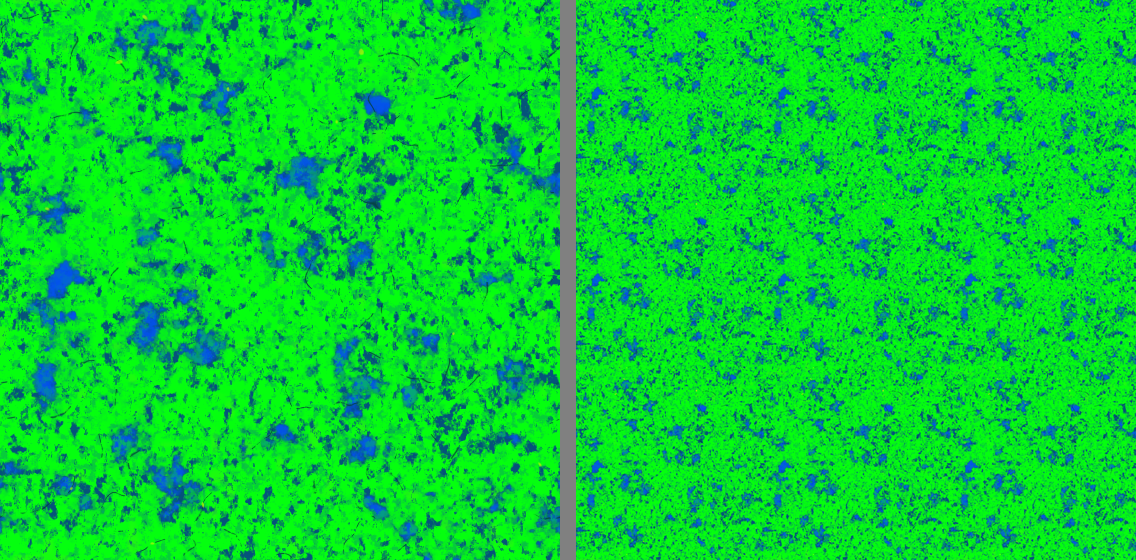
Left, the tile; right, the same tile 3 across and 3 down.
This texture is drawn by a Shadertoy shader. Its source:

```glsl
// Tiling vivid green surface with ragged blue patches, navy specks and fine dark scratches.

float hash(vec2 cell, float seed) {
    uvec2 q = uvec2(ivec2(cell)) * uvec2(1597334673u, 3812015801u);
    uint h = (q.x ^ q.y ^ (uint(seed) * 2654435769u)) * 1597334673u;
    h = (h ^ (h >> 15)) * 2246822519u;
    h ^= h >> 13;
    return float(h & 0xffffffu) / 16777216.0;
}

// Value noise that wraps after "period" cells.
float noise(vec2 uv, vec2 period, float seed) {
    vec2 p = uv * period, cell = floor(p), f = p - cell;
    f = f * f * (3.0 - 2.0 * f);
    vec2 lo = mod(cell, period), hi = mod(cell + 1.0, period);
    return mix(mix(hash(lo, seed), hash(vec2(hi.x, lo.y), seed), f.x),
               mix(hash(vec2(lo.x, hi.y), seed), hash(hi, seed), f.x), f.y);
}

float fbm(vec2 uv, vec2 period, float seed) {
    float sum = 0.0, weight = 0.5;
    for (int i = 0; i < 4; i++) {
        sum += weight * noise(uv, period, seed + float(i));
        period *= 2.0;
        weight *= 0.6;
    }
    return sum / 1.088;
}

// Ragged scattered blobs: x = depth inside the blob, y = its solidity.
vec2 patches(vec2 uv) {
    const float grid = 10.0;
    vec2 warp = vec2(noise(uv, vec2(24.0), 11.0), noise(uv, vec2(24.0), 12.0)) - 0.5;
    vec2 p = uv * grid + warp * 0.5;
    float ragged = (fbm(uv, vec2(38.0), 15.0) - 0.5) * 4.0;
    vec2 best = vec2(-9.0, 0.0);
    for (int y = -1; y <= 1; y++)
    for (int x = -1; x <= 1; x++) {
        vec2 cell = floor(p) + vec2(x, y), id = mod(cell, grid);
        if (hash(id, 21.0) > 0.62) continue;
        vec2 offset = p - cell - vec2(hash(id, 22.0), hash(id, 23.0));
        float radius = mix(0.2, 0.42, hash(id, 24.0));
        float solid = pow(hash(id, 25.0), 3.5);
        float depth = 0.9 - length(offset) / radius + ragged * mix(1.0, 0.6, solid);
        if (depth > best.x) best = vec2(depth, solid);
    }
    return best;
}

// Short bent hairlines in x, rare round dots in y.
vec2 scratchesAndDots(vec2 uv, float pixel) {
    const float grid = 13.0;
    vec2 p = uv * grid;
    p += 0.25 * vec2(noise(uv, vec2(40.0), 31.0), noise(uv, vec2(40.0), 32.0));
    float blur = pixel * grid;
    vec2 marks = vec2(0.0);
    for (int y = -1; y <= 1; y++)
    for (int x = -1; x <= 1; x++) {
        vec2 cell = floor(p) + vec2(x, y), id = mod(cell, grid);
        vec2 q = p - cell - vec2(hash(id, 33.0), hash(id, 34.0));
        float dotRadius = 0.02 + 0.04 * hash(id, 39.0);
        float dotMask = 1.0 - smoothstep(-blur, blur, length(q) - dotRadius);
        marks.y = max(marks.y, dotMask * step(hash(id, 38.0), 0.06));

        float angle = 6.2832 * hash(id, 35.0);
        q = mat2(cos(angle), sin(angle), -sin(angle), cos(angle)) * q;
        q.y += (hash(id, 36.0) - 0.5) * 2.0 * q.x * q.x;
        float reach = mix(0.1, 0.45, hash(id, 37.0));
        float dist = length(vec2(max(abs(q.x) - reach, 0.0), q.y)) - 0.008;
        float line = 1.0 - smoothstep(-blur * 0.5, blur, dist);
        marks.x = max(marks.x, line * step(hash(id, 40.0), 0.5));
    }
    return marks;
}

void mainImage(out vec4 fragColor, in vec2 fragCoord) {
    vec2 uv = fragCoord / iResolution.xy;
    float pixel = 1.0 / min(iResolution.x, iResolution.y);
    vec3 green = vec3(0.02, 1.0, 0.06);
    vec3 teal = vec3(0.03, 0.64, 0.36);
    vec3 navy = vec3(0.02, 0.29, 0.5);
    vec3 blue = vec3(0.01, 0.32, 0.93);

    vec2 blob = patches(uv);
    float grain = fbm(uv, vec2(96.0), 51.0);
    float cluster = noise(uv, vec2(9.0), 61.0) - 0.5;

    // Ground: soft haze around patches and fine mottling.
    float haze = smoothstep(-0.8, 0.3, blob.x) * 0.3;
    vec3 color = mix(green, teal, haze + 0.55 * smoothstep(0.5, 0.74, grain));
    float olive = smoothstep(0.8, 0.95, noise(uv, vec2(34.0), 71.0));
    color = mix(color, vec3(0.3, 0.95, 0.05), olive * 0.3);

    // Dark ragged specks in loose clusters, coarse and fine.
    vec2 bend = 0.012 * vec2(noise(uv, vec2(18.0), 65.0), noise(uv, vec2(18.0), 66.0));
    float coarse = fbm(uv + bend, vec2(66.0, 54.0), 81.0) + 0.12 * cluster;
    float fine = fbm(uv + bend.yx, vec2(120.0, 88.0), 91.0) + 0.08 * cluster;
    float specks = max(smoothstep(0.58, 0.76, coarse), 0.7 * smoothstep(0.62, 0.78, fine));
    color = mix(color, navy, specks * 0.95);

    // Patches: dark rims, bright cores, grainy where thin.
    float cover = smoothstep(-0.05, 0.5, blob.x);
    cover *= mix(0.35 + 0.55 * smoothstep(0.35, 0.65, grain), 1.0, blob.y);
    float core = smoothstep(0.1, 1.1, blob.x + 0.4 * blob.y);
    color = mix(color, mix(navy, blue, core), cover);

    vec2 marks = scratchesAndDots(uv, pixel);
    color = mix(color, vec3(0.02, 0.25, 0.2), marks.x * smoothstep(0.36, 0.6, grain) * 0.8);
    color = mix(color, vec3(0.75, 0.95, 0.03), marks.y * 0.7);
    fragColor = vec4(color, 1.0);
}
```
